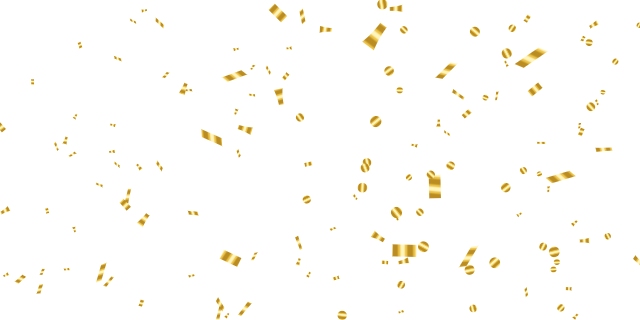
This pattern is drawn by a Shadertoy shader. Its source:

```glsl
// Gold foil confetti scattered over white: slivers, strips, slanted and flared
// pieces, with more discs and larger pieces towards the right. A loop places
// each piece by a jittered low-discrepancy sequence and shades it in bands.

#define PIECES 140
#define JITTER 0.16        // randomness added to the even scatter
#define MIN_SIZE 0.0085    // half lengths, in canvas heights
#define MAX_SIZE_LEFT 0.025
#define MAX_SIZE_RIGHT 0.043
#define DISC_SHARE 0.52    // share of discs at the right side
#define BAND_FREQ 5.0      // foil bands along a piece

const vec3 PAPER = vec3(1.0);
const vec3 DARK_GOLD = vec3(0.73, 0.55, 0.13);
const vec3 GOLD = vec3(0.93, 0.77, 0.29);
const vec3 PALE_GOLD = vec3(1.0, 0.96, 0.74);

float hash(float n) {
    return fract(sin(n * 12.9898 + 4.137) * 43758.5453);
}

vec4 hash4(float n) {
    return vec4(hash(n), hash(n + 211.3), hash(n + 437.7), hash(n + 683.1));
}

mat2 rotation(float angle) {
    float c = cos(angle), s = sin(angle);
    return mat2(c, s, -s, c);
}

// Metallic ramp: dark, gold and pale bands along t
vec3 foil(float t, float phase) {
    float shine = 0.5 + 0.5 * cos(BAND_FREQ * t + phase);
    vec3 color = mix(DARK_GOLD, GOLD, smoothstep(0.05, 0.6, shine));
    return mix(color, PALE_GOLD, smoothstep(0.6, 1.0, shine));
}

// Strip of half size (w, h), slanted by skew, widened at its upper end by flare
float stripDistance(vec2 p, float w, float h, float skew, float flare) {
    float t = clamp(0.5 + 0.5 * p.y / h, 0.0, 1.0);
    float halfWidth = w * (1.0 + flare * t * t);
    float side = (abs(p.x - skew * p.y) - halfWidth) / sqrt(1.0 + skew * skew);
    return max(side, abs(p.y) - h);
}

void mainImage(out vec4 fragColor, in vec2 fragCoord) {
    float pixel = 1.0 / iResolution.y;
    float aspect = iResolution.x / iResolution.y;
    vec2 uv = fragCoord * pixel;
    vec3 color = PAPER;

    for (int i = 0; i < PIECES; i++) {
        float id = float(i) + 1.0;
        vec4 a = hash4(id);
        vec4 b = hash4(id + 1031.0);

        // Place: even scatter, a little denser to the right
        vec2 place = fract(id * vec2(0.7549, 0.5698) + JITTER * (a.xy - 0.5));
        place.x = pow(place.x, 0.87);
        vec2 p = uv - place * vec2(aspect, 1.0);
        if (dot(p, p) > 0.01) continue;
        p = rotation(6.2832 * a.z) * p;

        // Size: mostly small, a few large
        float maxSize = mix(MAX_SIZE_LEFT, MAX_SIZE_RIGHT,
                            smoothstep(0.2, 0.5, place.x));
        float size = mix(MIN_SIZE, maxSize, pow(a.w, 2.6));

        // Shape: disc, flared strip, slanted strip, plain strip or sliver
        float d;
        if (b.x < DISC_SHARE * smoothstep(0.3, 0.75, place.x)) {
            size = mix(0.007, 0.0175, a.w);
            d = length(p) - size;
        } else if (b.y < 0.27) {
            d = stripDistance(p, 0.3 * size, size, 0.0, 0.85);
        } else if (b.y < 0.53) {
            d = stripDistance(p, 0.4 * size, size, mix(0.3, 0.85, b.z), 0.0);
        } else if (b.y < 0.77) {
            d = stripDistance(p, 0.5 * size, size, 0.0, 0.0);
        } else {
            size = min(size, 0.025);
            d = stripDistance(p, max(0.0028, 0.2 * size), size, 0.2, 0.3);
        }

        // Foil bands, smooth edge
        float along = (p.y + 0.3 * (b.z - 0.5) * p.x) / size;
        float coverage = clamp(0.5 - d / pixel, 0.0, 1.0);
        color = mix(color, foil(along, 2.4 * (b.w - 0.5)), coverage);
    }

    fragColor = vec4(color, 1.0);
}
```
